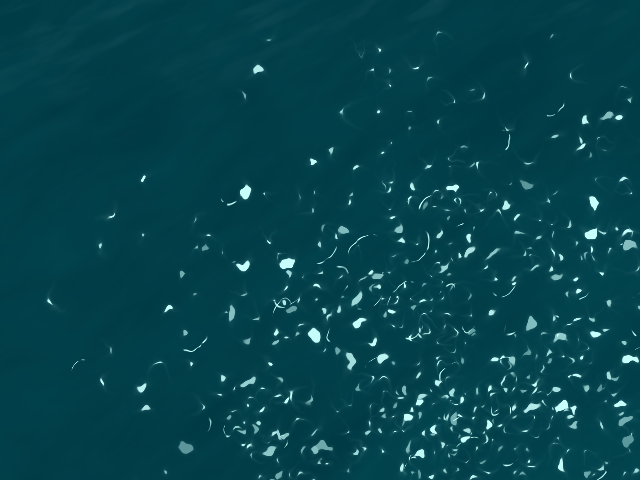
This texture is drawn by a Shadertoy shader. Its source:

```glsl
const vec3 DEEP_WATER = vec3(0.0, 0.222, 0.262);
const vec3 LIT_WATER = vec3(0.008, 0.278, 0.318);
const vec3 SKY_SHEEN = vec3(0.07, 0.30, 0.34);
const vec3 SUN_GLINT = vec3(0.78, 1.0, 0.99);

vec3 hash3(vec2 p) {
    vec3 q = fract(p.xyx * vec3(0.1031, 0.1030, 0.0973));
    q += dot(q, q.yxz + 33.33);
    return fract((q.xxy + q.yzz) * q.zyx);
}

float noise(vec2 p) {
    vec2 cell = floor(p), f = fract(p);
    f = f * f * (3.0 - 2.0 * f);
    float low = mix(hash3(cell).x, hash3(cell + vec2(1, 0)).x, f.x);
    float high = mix(hash3(cell + vec2(0, 1)).x, hash3(cell + vec2(1, 1)).x, f.x);
    return mix(low, high, f.y);
}

float fbm(vec2 p) {
    float sum = 0.0, weight = 0.53;
    for (int i = 0; i < 4; i++) {
        sum += weight * noise(p);
        p = mat2(1.6, 1.2, -1.2, 1.6) * p + 7.3;
        weight *= 0.5;
    }
    return sum;
}

vec2 rotate(vec2 p, float angle) {
    float c = cos(angle), s = sin(angle);
    return vec2(c * p.x + s * p.y, c * p.y - s * p.x);
}

// Share of cells that catch the sun, clustered inside a wide patch
float sunPatch(vec2 p, float seed) {
    vec2 q = (p - vec2(0.94, 0.22)) / vec2(0.44, 0.40);
    float cluster = smoothstep(0.15, 0.75, noise(p * 8.0 + seed));
    return exp(-dot(q, q)) * (0.25 + 1.1 * cluster) + 0.006;
}

// Bent, tilted flecks
float flecks(vec2 p, float cells, float reach, float chance, float seed, float soft) {
    float light = 0.0;
    vec2 home = floor(p * cells);
    for (int k = 0; k < 9; k++) {
        vec2 id = home + vec2(k % 3, k / 3) - 1.0;
        vec3 place = hash3(id + seed);
        vec3 shape = hash3(id + seed + 57.0);
        vec2 center = (id + 0.1 + 0.8 * place.xy) / cells;
        if (place.z > chance * sunPatch(center, seed)) continue;
        vec2 q = rotate(p - center, 0.9 + 2.2 * (shape.x - 0.5));
        float len = reach * mix(0.4, 1.25, shape.y * shape.y) * mix(1.15, 0.8, center.y);
        float wide = len * mix(0.22, 0.75, shape.z);
        q.y += (place.x - 0.5) * q.x * q.x / len;
        float d = (length(q / vec2(len, wide)) - 1.0) * wide;
        float bright = mix(0.45, 1.15, fract(shape.x * 7.0 + shape.y));
        float body = smoothstep(soft, -soft, d);
        float halo = 0.13 * exp(-max(d, 0.0) / 0.003);
        light = max(light, bright * max(body, halo));
    }
    return light;
}

// Thin broken rims of wavelets
float rims(vec2 p, float cells, float chance, float seed, float soft) {
    float light = 0.0;
    vec2 home = floor(p * cells);
    for (int k = 0; k < 9; k++) {
        vec2 id = home + vec2(k % 3, k / 3) - 1.0;
        vec3 place = hash3(id + seed);
        vec3 shape = hash3(id + seed + 91.0);
        vec2 center = (id + 0.2 + 0.6 * place.xy) / cells;
        if (place.z > chance * sunPatch(center, seed)) continue;
        vec2 q = rotate(p - center, 0.8 + 0.8 * (shape.x - 0.5));
        q.y *= mix(1.3, 2.2, shape.y);
        float radius = mix(0.018, 0.040, shape.z);
        float ring = abs(length(q) - radius) / 1.3;
        vec2 facing = rotate(vec2(1, 0), 6.283 * shape.y);
        float arc = smoothstep(0.1, 0.7, dot(q, facing) / radius);
        float broken = smoothstep(0.3, 0.55, noise(p * 75.0 + seed));
        float width = 0.0003 + 0.0016 * arc * noise(p * 40.0 + seed);
        light = max(light, arc * broken * smoothstep(soft, -soft, ring - width));
    }
    return light;
}

vec3 waterColor(vec2 p) {
    vec2 along = rotate(p, 0.65);
    along += 0.05 * vec2(noise(p * 5.0), noise(p * 5.0 + 19.0));
    float swell = fbm(along * vec2(3.0, 9.0));
    float ripple = fbm(along * vec2(10.0, 32.0) + 40.0);
    float glow = smoothstep(0.75, 0.0, length((p - vec2(1.25, 0.08)) * vec2(0.8, 1.0)));
    float level = 0.36 + 0.75 * (swell - 0.5) + 0.45 * (ripple - 0.5) + 0.38 * glow;
    vec3 color = mix(DEEP_WATER, LIT_WATER, clamp(level, 0.0, 1.2));
    float crest = fbm(rotate(p, 0.42) * vec2(9.0, 34.0) + 80.0);
    float far = smoothstep(0.7, 1.05, p.y + 0.12 * (0.6 - p.x));
    return mix(color, SKY_SHEEN, 0.6 * far * smoothstep(0.5, 0.8, crest));
}

void mainImage(out vec4 fragColor, in vec2 fragCoord) {
    vec2 p = fragCoord / iResolution.y;
    float soft = max(0.0010, 0.6 / iResolution.y);

    // Uneven surface tears the outlines of the glints
    vec2 torn = p + 0.009 * (vec2(noise(p * 85.0), noise(p * 85.0 + 31.0)) - 0.5);
    float light = flecks(torn, 22.0, 0.0135, 1.0, 11.0, soft);
    light = max(light, flecks(torn, 36.0, 0.0065, 0.75, 143.0, soft));
    light = max(light, rims(mix(p, torn, 0.4), 11.0, 0.85, 271.0, soft));

    vec3 color = mix(waterColor(p), SUN_GLINT, clamp(light, 0.0, 1.0));
    fragColor = vec4(color, 1.0);
}
```
